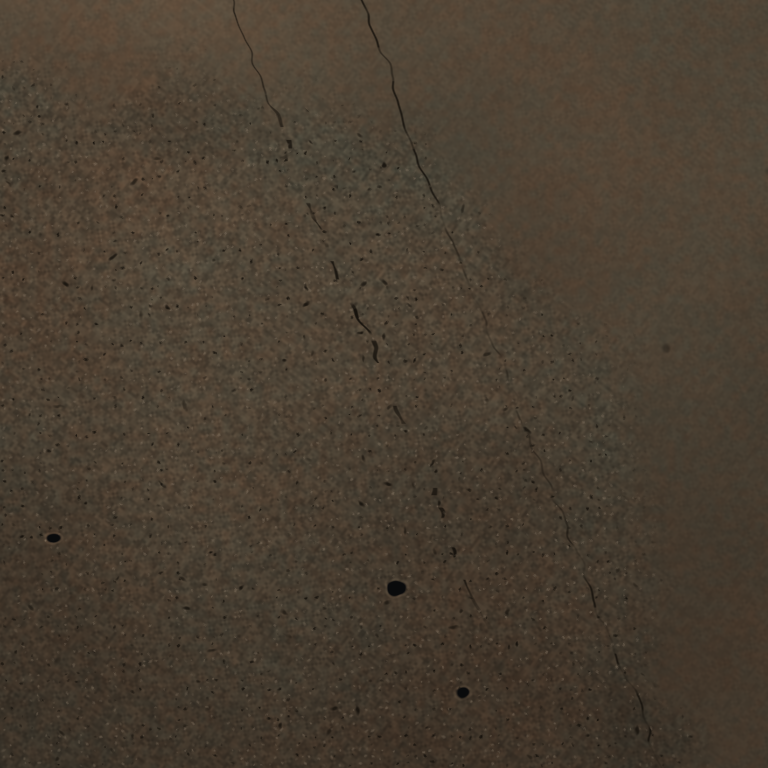
Write a WebGL 2 fragment shader that draws this texture.

```glsl
#version 300 es
precision highp float;

uniform vec2 u_resolution;
out vec4 fragColor;

const vec3 STONE = vec3(0.283, 0.239, 0.188);
const vec3 PIT_COLOR = vec3(0.035, 0.038, 0.045);
const vec3 CRACK_COLOR = vec3(0.08, 0.065, 0.045);
const vec3 PALE_COLOR = vec3(0.50, 0.44, 0.37);
const vec2 WORN_CENTER = vec2(0.10, 0.10);
const vec2 WORN_RADII = vec2(0.78, 0.82);
const float CRACK_SLOPE = 0.4;
const float MAIN_CRACK_X = 0.302;
const float SIDE_CRACK_X = 0.466;
const float GRAIN_ROUGH = 0.20;
const float GRAIN_SMOOTH = 0.075;
const float TONE_SLOPE = 0.24;
const float STAIN_DEPTH = 0.24;
const int PIT_COUNT = 3;

float hash(vec2 p) {
    return fract(sin(dot(p, vec2(127.1, 311.7))) * 43758.5453);
}

vec2 hash2(vec2 p) {
    return vec2(hash(p), hash(p + 57.3));
}

float noise(vec2 p) {
    vec2 cell = floor(p), f = fract(p);
    f = f * f * (3.0 - 2.0 * f);
    float low = mix(hash(cell), hash(cell + vec2(1, 0)), f.x);
    float high = mix(hash(cell + vec2(0, 1)), hash(cell + vec2(1, 1)), f.x);
    return mix(low, high, f.y);
}

// Layered noise, centred on zero
float fbm(vec2 p) {
    float sum = 0.0, amplitude = 0.5;
    for (int i = 0; i < 4; i++) {
        sum += amplitude * (noise(p) - 0.5);
        p = mat2(1.6, 1.2, -1.2, 1.6) * p + 17.1;
        amplitude *= 0.5;
    }
    return sum;
}

// Scattered soft ellipses, at most one per cell; radius is in cell units
float specks(vec2 p, float cells, float density, float radius, float stretch) {
    vec2 cell = floor(p * cells);
    vec2 seed = cell + cells * 1.7;
    vec2 d = fract(p * cells) - 0.5 - 0.5 * (hash2(seed) - 0.5);
    float angle = 6.2832 * hash(seed + 3.7);
    float c = cos(angle), s = sin(angle);
    d = mat2(c, -s, s, c) * d;
    d.x /= mix(1.0, stretch, hash(seed + 9.1));
    d += 0.7 * radius * (vec2(noise(p * cells * 7.0), noise(p * cells * 7.0 + 31.0)) - 0.5);
    float size = radius * mix(0.5, 1.0, hash(seed + 5.3));
    float soft = 0.35 * size + 0.6 * cells / u_resolution.y;
    float shape = 1.0 - smoothstep(size - soft, size + soft, length(d));
    return shape * step(hash(seed + 13.9), density) * mix(0.3, 1.0, hash(seed + 21.3));
}

// Signed distance to a slanted, wavering crack
float crackDistance(vec2 p, float topX, float seed) {
    float waver = 0.016 * (noise(vec2(p.y * 11.0, seed)) - 0.5)
                + 0.009 * (noise(vec2(p.y * 60.0, seed + 4.0)) - 0.5);
    return (p.x - topX - CRACK_SLOPE * (1.0 - p.y) - waver) * 0.93;
}

float line(float d, float width) {
    float soft = 0.6 / u_resolution.y + 0.0006;
    return 1.0 - smoothstep(width - soft, width + soft, abs(d));
}

void main() {
    vec2 p = gl_FragCoord.xy / u_resolution;

    // Worn area with a ragged outline
    float edge = length((p - WORN_CENTER) / WORN_RADII) - 1.0 + 0.24 * fbm(p * 7.0);
    float worn = 1.0 - smoothstep(-0.07, 0.06, edge);

    // Broad tone and stains
    float tone = 1.0 + TONE_SLOPE * (p.y - 0.5) + STAIN_DEPTH * fbm(p * 3.5 + 4.0);
    tone += 0.13 * smoothstep(0.84, 1.0, p.y) * (1.0 - smoothstep(0.2, 0.6, p.x));
    float band = exp(-pow((edge + 0.07) / 0.06, 2.0));
    tone -= 0.10 * band * smoothstep(0.3, 0.6, noise(p * 4.0 + 2.0));
    vec2 glow = p - vec2(0.2, 0.6);
    tone += 0.11 * exp(-dot(glow, glow) * 14.0);
    float hue = 0.10 * fbm(p * 5.0 + 40.0) + 0.07 * (noise(p * 95.0) - 0.5);
    hue -= 0.03 * band;
    vec3 color = STONE * tone * (1.0 + hue * vec3(1.0, -0.4, -1.0));

    // Fine grain
    mat2 turn = mat2(0.8, 0.6, -0.6, 0.8);
    float grain = 1.5 * (noise(turn * p * 270.0) - 0.5) + 0.8 * (noise(p * 130.0 + 8.0) - 0.5);
    color *= 1.0 + grain * mix(GRAIN_SMOOTH, GRAIN_ROUGH, worn);

    // Cracks, broken into short dashes further down
    float mainD = crackDistance(p, MAIN_CRACK_X, 2.0);
    float sideD = crackDistance(p, SIDE_CRACK_X, 9.0);
    float mainDash = smoothstep(0.52, 0.66, noise(vec2(p.y * 75.0, 5.0)));
    mainDash *= smoothstep(0.15, 0.26, p.y) * mix(0.5, 1.0, noise(vec2(p.y * 20.0, 8.0)));
    mainDash = max(mainDash, 0.65 * smoothstep(0.86, 0.89, p.y));
    float sideDash = mix(0.2, 0.85, smoothstep(0.45, 0.7, noise(vec2(p.y * 70.0, 14.0))));
    sideDash *= mix(1.0, 0.45, smoothstep(0.26, 0.34, p.y) * (1.0 - smoothstep(0.65, 0.78, p.y)));
    sideDash = max(sideDash, 0.5 * smoothstep(0.72, 0.82, p.y));
    float width = mix(0.0008, 0.0034, noise(vec2(p.y * 110.0, 3.0)) * worn);
    color = mix(color, CRACK_COLOR, line(mainD, width) * mainDash);
    color = mix(color, CRACK_COLOR, line(sideD, 0.0012) * sideDash);

    // Pale crumbs and dark pores, denser beside the main crack
    float nearCrack = exp(-pow(mainD / 0.045, 2.0));
    float crumbs = smoothstep(0.6, 0.8, noise(p * 14.0 + 6.0)) * nearCrack;
    float pale = specks(p, 110.0, 0.28 + 0.5 * crumbs, 0.18, 1.6);
    color = mix(color, PALE_COLOR, pale * worn * (0.5 + 0.35 * crumbs));
    float pores = specks(p + 0.31, 84.0, 0.24, 0.14, 1.7);
    pores = max(pores, specks(p, 31.0, 0.10 + 0.25 * nearCrack, 0.075, 2.8));
    color = mix(color, CRACK_COLOR, pores * 0.92 * worn);
    color *= 1.0 - 0.3 * specks(p + 0.17, 9.0, 0.2, 0.06, 1.8) * (1.0 - worn);

    // A few deep pits with faint rims
    for (int i = 0; i < PIT_COUNT; i++) {
        vec2 seed = vec2(float(i) * 3.1 + 1.0, 7.7);
        vec2 d = p - vec2(0.03, 0.03) - hash2(seed) * vec2(0.62, 0.28);
        float radius = mix(0.006, 0.0125, hash(seed + 2.9));
        float r = length(d * vec2(0.9, 1.15)) + 0.004 * (noise(p * 90.0) - 0.5);
        color *= 1.0 + 0.18 * exp(-pow((r - radius - 0.002) / 0.0016, 2.0));
        color = mix(color, PIT_COLOR, 1.0 - smoothstep(radius - 0.002, radius + 0.001, r));
    }

    fragColor = vec4(clamp(color, 0.0, 1.0), 1.0);
}
```
